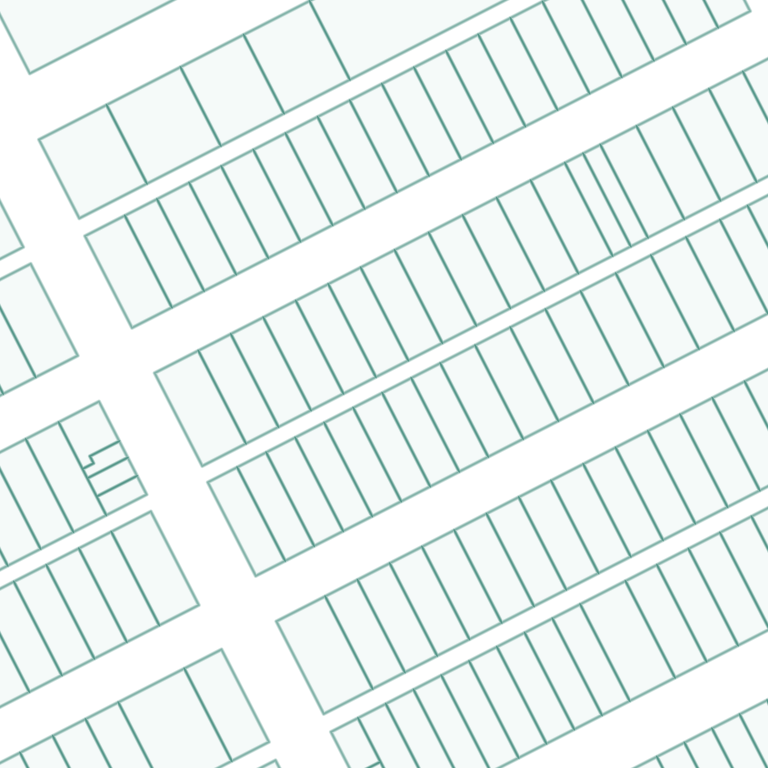
Write a Shadertoy shader that draws this texture map.

```glsl
// Cadastral map: tilted rows of outlined parcels separated by white streets and alleys.

const float MAP_SIZE = 768.0;      // plan units along the canvas height
const float TILT = 0.4735;         // rotation of the street grid, radians
const float HALF_WIDTH = 1.4;      // half stroke width, plan units
const float SOFTNESS = 1.35;       // stroke edge blur, plan units
const float STROKE_ALPHA = 0.62;   // opacity of one stroke; shared borders get two
const float FAR = 1200.0;          // extent of rows that leave the canvas
const vec3 STREET_COLOR = vec3(1.0);
const vec3 PARCEL_COLOR = vec3(0.962, 0.981, 0.977);
const vec3 STROKE_COLOR = vec3(0.22, 0.52, 0.46);

// Nearest distances gathered while the plan is laid out
struct Plan {
    float area;      // signed distance to the blocks
    float outline;   // distance to a block outline
    float divider;   // distance to a line between parcels
};

float boxDistance(vec2 p, vec2 low, vec2 high) {
    vec2 q = abs(p - 0.5 * (low + high)) - 0.5 * (high - low);
    return length(max(q, 0.0)) + min(max(q.x, q.y), 0.0);
}

float segmentDistance(vec2 p, vec2 a, vec2 b) {
    vec2 ab = b - a;
    return length(p - a - ab * clamp(dot(p - a, ab) / dot(ab, ab), 0.0, 1.0));
}

void addBlock(inout Plan plan, vec2 p, vec2 low, vec2 high) {
    float d = boxDistance(p, low, high);
    plan.area = min(plan.area, d);
    plan.outline = min(plan.outline, abs(d));
}

// Two blocks facing each other across the cross street; span is top and bottom
void addRow(inout Plan plan, vec2 p, vec2 span, vec2 street, float rightEnd) {
    addBlock(plan, p, vec2(-FAR, span.x), vec2(street.x, span.y));
    addBlock(plan, p, vec2(street.y, span.x), vec2(rightEnd, span.y));
}

// Evenly spaced dividers across a row
void addLots(inout Plan plan, vec2 p, vec2 span, float first, float pitch, float count) {
    float index = clamp(round((p.x - first) / pitch), 0.0, count - 1.0);
    float x = first + index * pitch;
    plan.divider = min(plan.divider, segmentDistance(p, vec2(x, span.x), vec2(x, span.y)));
}

void addLine(inout Plan plan, vec2 p, vec2 a, vec2 b) {
    plan.divider = min(plan.divider, segmentDistance(p, a, b));
}

Plan layOut(vec2 p) {
    Plan plan = Plan(FAR, FAR, FAR);
    vec2 span;

    // Large parcels at the top
    addRow(plan, p, vec2(-60.0, 79.0), vec2(-92.0, -7.0), FAR);
    span = vec2(142.0, 230.5);
    addRow(plan, p, span, vec2(-92.0, -29.0), FAR);
    addLots(plan, p, span, 47.0, 83.0, 2.0);
    addLots(plan, p, span, 201.0, 74.0, 2.0);

    // First street of narrow lots
    span = vec2(248.8, 352.0);
    addRow(plan, p, span, vec2(-93.0, -32.0), 662.5);
    addLots(plan, p, span, 12.8, 36.1, 18.0);
    addLots(plan, p, span, -140.3, -36.5, 8.0);

    // Second street, upper row
    span = vec2(402.5, 507.0);
    addRow(plan, p, span, vec2(-95.0, -32.5), FAR);
    addLots(plan, p, span, 16.6, 36.5, 5.0);
    addLots(plan, p, span, 199.0, 38.2, 6.0);
    addLots(plan, p, span, 428.5, 20.5, 2.0);
    addLots(plan, p, span, 468.3, 40.7, 4.0);
    addLots(plan, p, span, 628.5, 37.0, 4.0);
    addLots(plan, p, span, -140.4, -36.9, 8.0);

    // Subdivided corner parcel
    addLine(plan, p, vec2(-95.0, 447.0), vec2(-128.0, 447.0));
    addLine(plan, p, vec2(-128.0, 447.0), vec2(-128.0, 455.0));
    addLine(plan, p, vec2(-128.0, 455.0), vec2(-140.4, 455.0));
    for (float y = 465.5; y < 490.0; y += 20.5)
        addLine(plan, p, vec2(-95.0, y), vec2(-140.4, y));

    // Second street, lower row
    span = vec2(524.0, 629.2);
    addRow(plan, p, span, vec2(-99.0, -35.0), FAR);
    addLots(plan, p, span, -2.0, 32.6, 8.0);
    addLots(plan, p, span, 265.4, 39.5, 7.0);
    addLots(plan, p, span, 540.5, 31.0, 5.0);
    addLots(plan, p, span, -143.4, -36.5, 8.0);

    // Third street, upper row
    span = vec2(679.0, 783.0);
    addRow(plan, p, span, vec2(-99.0, -37.4), FAR);
    addLots(plan, p, span, 17.5, 36.25, 18.0);
    addLots(plan, p, span, -140.8, 1.0, 1.0);
    addLots(plan, p, span, -215.0, -36.8, 6.0);

    // Third street, lower row
    span = vec2(802.3, 911.0);
    addRow(plan, p, span, vec2(-101.5, -39.2), FAR);
    addLots(plan, p, span, -8.8, 31.2, 9.0);
    addLots(plan, p, span, 291.7, 35.4, 8.0);
    addLine(plan, p, vec2(-26.0, 851.5), vec2(-8.8, 851.5));

    // Bottom corner
    span = vec2(973.0, 1077.0);
    addRow(plan, p, span, vec2(-104.0, -42.0), FAR);
    addLots(plan, p, span, -8.5, 31.0, 15.0);
    return plan;
}

void mainImage(out vec4 fragColor, in vec2 fragCoord) {
    // Plan axes: x along the streets, y down across the rows
    vec2 canvas = vec2(fragCoord.x, iResolution.y - fragCoord.y) / iResolution.y * MAP_SIZE;
    float c = cos(TILT), s = sin(TILT);
    Plan plan = layOut(mat2(c, s, -s, c) * canvas);

    float soft = max(SOFTNESS, 0.7 * MAP_SIZE / iResolution.y);
    vec2 cover = 1.0 - smoothstep(HALF_WIDTH - soft, HALF_WIDTH + soft, vec2(plan.outline, plan.divider));
    float doubled = 1.0 - (1.0 - STROKE_ALPHA) * (1.0 - STROKE_ALPHA);
    float ink = max(cover.x * STROKE_ALPHA, cover.y * doubled);

    vec3 color = mix(PARCEL_COLOR, STREET_COLOR, smoothstep(-soft, soft, plan.area));
    fragColor = vec4(mix(color, STROKE_COLOR, ink), 1.0);
}
```
